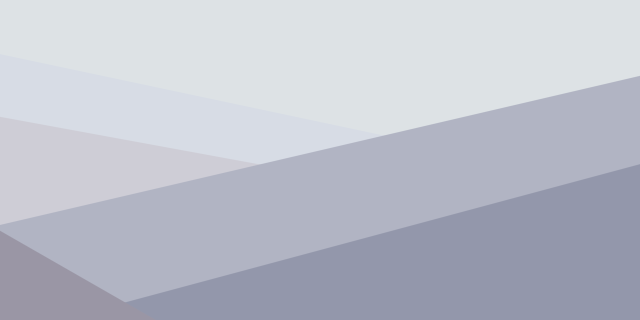
A Shadertoy shader for this background:

```glsl
// Flat layered slopes in pale grey, blue and mauve, overlapping like paper sheets.

const vec3 SKY       = vec3(0.867, 0.888, 0.898);
const vec3 PALE_BLUE = vec3(0.843, 0.863, 0.898);
const vec3 PALE_ROSE = vec3(0.808, 0.804, 0.839);
const vec3 MID_SLATE = vec3(0.694, 0.706, 0.765);
const vec3 DEEP_SLATE = vec3(0.578, 0.594, 0.671);
const vec3 WARM_GREY = vec3(0.604, 0.588, 0.647);

// Signed distance to the line through a and b (a left of b), positive below it
float below(vec2 p, vec2 a, vec2 b) {
    vec2 along = normalize(b - a);
    return dot(p - a, vec2(along.y, -along.x));
}

// Paints a sheet over the base wherever the distance is positive
vec3 paintSheet(vec3 base, vec3 sheet, float dist, float pixel) {
    return mix(base, sheet, smoothstep(-0.7 * pixel, 0.7 * pixel, dist));
}

void mainImage(out vec4 fragColor, in vec2 fragCoord) {
    // Canvas height is one unit
    vec2 p = fragCoord / iResolution.y;
    float pixel = 1.0 / iResolution.y;
    vec3 color = SKY;

    // Distant sheets falling to the right
    color = paintSheet(color, PALE_BLUE, below(p, vec2(0.0, 0.831), vec2(1.193, 0.578)), pixel);
    color = paintSheet(color, PALE_ROSE, below(p, vec2(0.0, 0.635), vec2(0.807, 0.487)), pixel);

    // Broad sheets rising to the right
    color = paintSheet(color, MID_SLATE, below(p, vec2(0.0, 0.297), vec2(2.0, 0.763)), pixel);
    color = paintSheet(color, DEEP_SLATE, below(p, vec2(0.391, 0.055), vec2(2.0, 0.487)), pixel);

    // Near corner
    color = paintSheet(color, WARM_GREY, below(p, vec2(0.0, 0.279), vec2(0.391, 0.055)), pixel);

    fragColor = vec4(color, 1.0);
}
```
